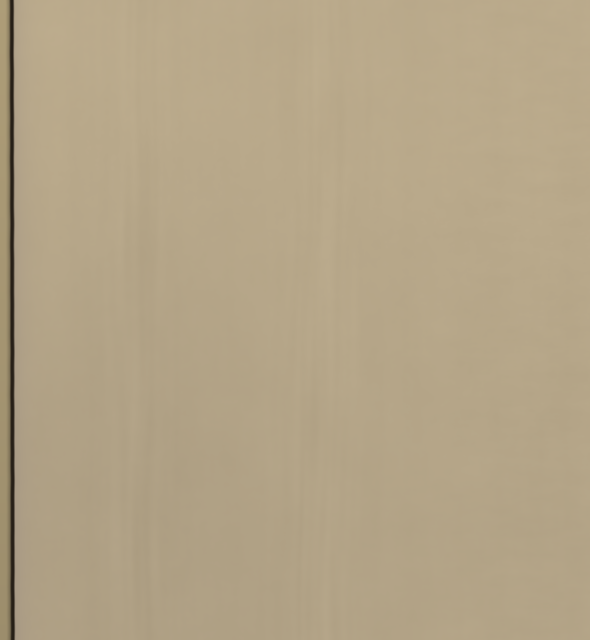
Give the GLSL for this texture, as a WebGL 2 fragment shader.

```glsl
#version 300 es
precision highp float;
// Pale painted wood board with a dark vertical seam near its left edge.
// A smooth light falloff is combined with stretched gradient noise for faint
// upright grain, soft mottling, and weak sideways smudges on the right.
#define BOARD_LIGHT vec3(0.732, 0.668, 0.548)
#define BOARD_SHADE vec3(0.658, 0.601, 0.500)
#define EDGE_GREY vec3(0.635, 0.580, 0.520)
#define STRIP_COLOR vec3(0.680, 0.615, 0.470)
#define SEAM_COLOR vec3(0.150, 0.120, 0.090)
#define SEAM_X 0.0192
#define SEAM_HALF 0.0018
#define GRAIN_AMOUNT 0.026
#define MOTTLE_AMOUNT 0.012
#define SMUDGE_AMOUNT 0.014

uniform vec2 u_resolution;
out vec4 fragColor;

vec2 hashGradient(vec2 cell) {
    vec3 q = fract(vec3(cell.xyx) * vec3(0.1031, 0.1030, 0.0973));
    q += dot(q, q.yzx + 33.33);
    float angle = 6.28318 * fract((q.x + q.y) * q.z);
    return vec2(cos(angle), sin(angle));
}

float gradientNoise(vec2 p) {
    vec2 i = floor(p), f = fract(p);
    vec2 w = f * f * f * (f * (f * 6.0 - 15.0) + 10.0);
    float a = dot(hashGradient(i), f);
    float b = dot(hashGradient(i + vec2(1, 0)), f - vec2(1, 0));
    float c = dot(hashGradient(i + vec2(0, 1)), f - vec2(0, 1));
    float d = dot(hashGradient(i + vec2(1, 1)), f - vec2(1, 1));
    return mix(mix(a, b, w.x), mix(c, d, w.x), w.y);
}

float fbm(vec2 p) {
    float sum = 0.0, amplitude = 0.5;
    for (int i = 0; i < 4; i++) {
        sum += amplitude * gradientNoise(p);
        p = p * 2.03 + 17.3;
        amplitude *= 0.5;
    }
    return sum;
}

float band(float x, float center, float width) {
    float d = (x - center) / width;
    return exp(-d * d);
}

// Upright streaks, strongest in two veins of the board
float woodGrain(vec2 p) {
    float x = p.x + 0.010 * gradientNoise(p * vec2(5.0, 3.0));
    float veins = band(x, 0.215, 0.050) + band(x, 0.500, 0.060);
    float broad = gradientNoise(vec2(x * 24.0, p.y * 1.3 + 4.0));
    float fine = gradientNoise(vec2(x * 75.0, p.y * 4.0 + 9.0));
    float ridge = band(x, 0.490, 0.012) - band(x, 0.472, 0.004)
                - 0.7 * band(x, 0.531, 0.007) + 0.6 * band(x, 0.212, 0.008)
                - 0.6 * band(x, 0.195, 0.010);
    float wear = 0.5 + 0.7 * gradientNoise(vec2(x * 9.0, p.y * 5.0));
    return (0.22 + 0.4 * veins) * broad + (0.08 + 0.6 * veins) * fine
         + 0.26 * ridge * wear;
}

void main() {
    vec2 p = gl_FragCoord.xy / u_resolution.y;
    float pixel = 1.0 / u_resolution.y;

    // Light falls off downward, with a deeper shade at lower left
    float light = 0.40 + 0.56 * smoothstep(0.0, 1.0, p.y);
    light += 0.20 * smoothstep(0.30, 0.75, p.x) * (1.0 - p.y);
    light -= 0.16 * band(p.x, 0.20, 0.13) * band(p.y, 0.35, 0.30);
    light += 0.10 * band(p.x, 0.075, 0.030) * smoothstep(0.3, 0.9, p.y);
    vec3 color = mix(BOARD_SHADE, BOARD_LIGHT, light);

    // Grain, mottling and smudges
    float smudge = fbm(p * vec2(13.0, 42.0)) * smoothstep(0.55, 0.85, p.x);
    float detail = GRAIN_AMOUNT * woodGrain(p)
                 + MOTTLE_AMOUNT * (fbm(p * 9.0) + 0.5 * fbm(p * 55.0))
                 + SMUDGE_AMOUNT * smudge;
    color += detail * vec3(1.0, 0.98, 0.92);

    // Rounded board edge, neighbouring strip and dark seam
    float seamX = SEAM_X + 0.0015 * (0.5 - p.y)
                + 0.0005 * gradientNoise(vec2(3.0, p.y * 30.0));
    float offset = p.x - seamX;
    float edge = exp(-max(offset, 0.0) / 0.016) * (0.85 - 0.30 * p.y);
    color = mix(color, EDGE_GREY, edge);
    vec3 strip = STRIP_COLOR * (0.90 + 0.10 * p.y);
    strip *= 1.0 - 0.25 * smoothstep(-0.011, -0.002, offset);
    color = mix(strip, color, smoothstep(-pixel, pixel, offset));
    float seam = 1.0 - smoothstep(SEAM_HALF - pixel * 0.5, SEAM_HALF + 0.0022 + pixel * 0.5, abs(offset));
    color = mix(color, SEAM_COLOR, seam);

    fragColor = vec4(color, 1.0);
}
```
